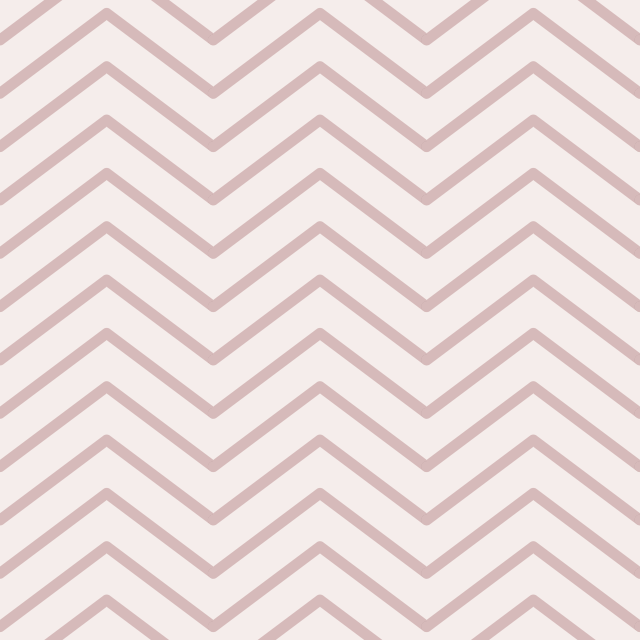
Give the GLSL for this pattern, as a three.js fragment shader.

```glsl
// Dusty pink zigzag lines with rounded corners on a pale blush ground.
#define COLUMNS 3.0
#define ROWS 12.0
#define RISE 0.125
#define PEAK_SHIFT 0.25
#define RADIUS 0.0085
#define SOFT 0.001
#define SEAM_SHADE 0.025
#define GROUND vec3(0.96, 0.93, 0.92)
#define LINE vec3(0.84, 0.73, 0.73)

varying vec2 vUv;

float segmentDistance(vec2 p, vec2 a, vec2 b) {
  vec2 ab = b - a;
  return length(p - a - ab * clamp(dot(p - a, ab) / dot(ab, ab), 0.0, 1.0));
}

void main() {
  // Fold each column about its peak and each row onto the lowest one
  float column = fract(vUv.x * COLUMNS);
  vec2 p = vec2(abs(column - 0.5) / COLUMNS, fract(vUv.y * ROWS + PEAK_SHIFT) / ROWS);
  vec2 valley = vec2(0.5 / COLUMNS, -RISE);

  // Nearest slope and nearest valley among the rows that reach this one
  float slope = 1.0;
  float corner = 1.0;
  for (int i = 0; i < 3; i++) {
    vec2 q = p - vec2(0.0, float(i) / ROWS);
    slope = min(slope, segmentDistance(q, vec2(0.0), valley));
    corner = min(corner, length(q - valley));
  }

  // Faint arc where the strokes join, on the left of each valley
  float seam = 1.0 - smoothstep(0.0, SOFT, abs(corner - RADIUS));
  seam *= step(0.5, column);
  vec3 ink = LINE - SEAM_SHADE * seam;

  float cover = 1.0 - smoothstep(RADIUS - SOFT, RADIUS + SOFT, slope);
  gl_FragColor = vec4(mix(GROUND, ink, cover), 1.0);
}
```
